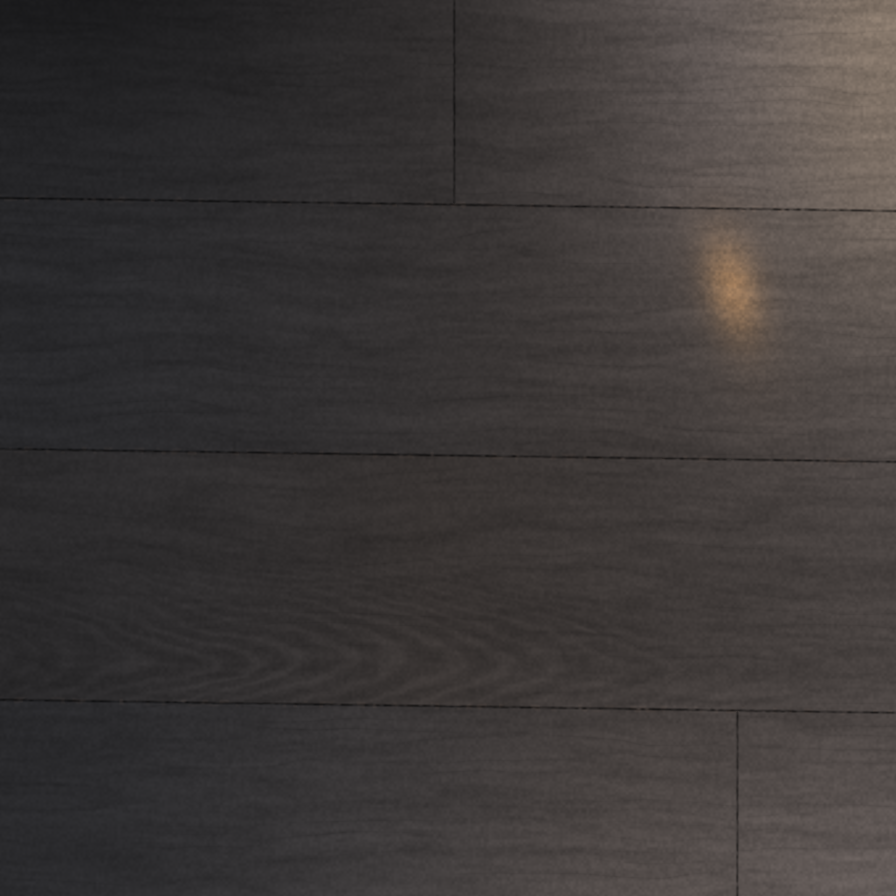
Give the GLSL for this texture, as a WebGL 2 fragment shader.

```glsl
#version 300 es
precision highp float;
// Dark stained oak floorboards under soft light from the right, with a small warm glint.
uniform vec2 u_resolution;
out vec4 fragColor;

const float ROW_HEIGHT = 0.28;
const float ROW_ORIGIN = 0.219;
const float ROW_TILT = 0.0145;
const float BOARD_LENGTH = 1.9;
const float JOINT_START = 0.823;
const float JOINT_STEP = 0.528;
const float SEAM_HALF_WIDTH = 0.0012;
const vec3 COOL_TINT = vec3(0.99, 0.99, 1.05);
const vec3 WARM_TINT = vec3(1.07, 0.98, 0.95);
const vec3 CORNER_TINT = vec3(1.03, 1.0, 0.92);
const vec3 GLINT_COLOR = vec3(0.26, 0.165, 0.065);

float hash(vec2 p) {
    vec3 q = fract(p.xyx * vec3(0.1031, 0.103, 0.0973));
    q += dot(q, q.yzx + 33.33);
    return fract((q.x + q.y) * q.z);
}

float noise(vec2 p) {
    vec2 cell = floor(p), f = fract(p);
    f = f * f * (3.0 - 2.0 * f);
    float low = mix(hash(cell), hash(cell + vec2(1, 0)), f.x);
    float high = mix(hash(cell + vec2(0, 1)), hash(cell + vec2(1, 1)), f.x);
    return mix(low, high, f.y);
}

float fbm(vec2 p) {
    float sum = 0.0, gain = 0.5;
    for (int i = 0; i < 4; i++) {
        sum += gain * noise(p);
        p = p * 2.03 + 17.1;
        gain *= 0.5;
    }
    return sum;
}

float gauss(vec2 p, vec2 size) {
    p /= size;
    return exp(-dot(p, p));
}

float line(float dist, float halfWidth, float blur) {
    return 1.0 - smoothstep(halfWidth - blur, halfWidth + blur, abs(dist));
}

// Horizontal fibres with thin wavy dark veins
float fibres(vec2 p, float seed) {
    p.y += 0.035 * (fbm(vec2(p.x * 5.0, p.y * 10.0) + seed) - 0.5);
    float broad = fbm(vec2(p.x * 4.0, p.y * 50.0) + seed) - 0.47;
    float fine = noise(vec2(p.x * 22.0, p.y * 200.0) + seed) - 0.5;
    float vein = 1.0 - abs(2.0 * noise(vec2(p.x * 6.0, p.y * 75.0) + seed + 9.0) - 1.0);
    return 0.15 * broad + 0.09 * fine - 0.07 * (vein * vein * vein - 0.25);
}

// Nested arches of growth rings that point to the right
float arches(vec2 p, float center, float seed) {
    float dy = p.y - center;
    float warp = 2.2 * fbm(p * vec2(8.0, 20.0) + seed);
    float phase = 17.0 * p.x + 32.0 * sqrt(dy * dy + 0.00008) + 330.0 * dy * dy + warp;
    float ring = 0.5 + 0.5 * cos(6.2832 * phase);
    float fade = gauss(vec2(p.x - 0.36, dy), vec2(0.42, 0.085));
    return (ring * ring - 0.375) * fade;
}

// Brightness of the floor before grain
float lighting(vec2 p) {
    float light = 0.162 + 0.082 * p.x;
    light += 0.27 * smoothstep(0.46, 1.12, p.x) * smoothstep(0.36, 1.03, p.y);
    light += 0.125 * smoothstep(0.34, -0.05, p.y) * smoothstep(0.05, 1.0, p.x);
    light += 0.02 * gauss(p - vec2(1.0, 0.5), vec2(0.25, 0.3));
    return light - 0.068 * gauss(p - vec2(0.13, 1.08), vec2(0.36, 0.25));
}

// Elongated reflection with a wide faint halo
float glint(vec2 p, vec2 center, float angle) {
    p -= center;
    float c = cos(angle), s = sin(angle);
    p = vec2(c * p.x + s * p.y, c * p.y - s * p.x);
    return gauss(p, vec2(0.027, 0.053)) + 0.14 * gauss(p, vec2(0.05, 0.12));
}

void main() {
    vec2 uv = gl_FragCoord.xy / u_resolution;
    float blur = 0.0012 + 0.4 / u_resolution.y;

    // Staggered boards
    float v = (uv.y + ROW_TILT * uv.x - ROW_ORIGIN) / ROW_HEIGHT;
    float row = floor(v);
    float seamDist = (v - floor(v + 0.5)) * ROW_HEIGHT;
    float along = uv.x - JOINT_START - JOINT_STEP * (row + 1.0);
    float board = floor(along / BOARD_LENGTH);
    float jointDist = along - BOARD_LENGTH * floor(along / BOARD_LENGTH + 0.5);
    float seed = 40.0 * hash(vec2(row, board) + 11.0);

    // Grain, strongest arches on the middle lower board
    vec2 wood = vec2(uv.x, (v - row) * ROW_HEIGHT);
    bool arched = row == 0.0;
    float grain = fibres(wood, seed);
    grain += (arched ? 0.15 : 0.02) * arches(wood, arched ? 0.048 : 0.14, seed);
    float speckle = noise(uv * 340.0) + noise(uv * 210.0 + 7.0) - 1.0;
    grain += 0.085 * speckle;

    // Light and tint
    float warmth = smoothstep(0.0, 0.75, uv.x) + (arched ? 0.3 : 0.0);
    vec3 tint = mix(COOL_TINT, WARM_TINT, clamp(warmth, 0.0, 1.0));
    tint *= mix(vec3(1.0), CORNER_TINT, smoothstep(0.75, 1.0, uv.x) * smoothstep(0.4, 1.0, uv.y));
    float tone = 0.98 + 0.04 * hash(vec2(row, board) + 3.0);
    vec3 color = lighting(uv) * tone * tint * (1.0 + grain);
    color += GLINT_COLOR * glint(uv, vec2(0.818, 0.678), 0.26) * (1.0 + 0.2 * speckle);

    // Soft, unevenly worn seams with a faint brown edge
    float wear = 0.22 + 0.45 * noise(uv * 230.0);
    float seam = max(line(seamDist, SEAM_HALF_WIDTH, blur), 0.85 * line(jointDist, SEAM_HALF_WIDTH, blur));
    float edge = line(seamDist, 0.003, 0.003) * smoothstep(0.55, 0.9, noise(uv * 170.0));
    color += vec3(0.04, 0.028, 0.02) * edge;
    color *= 1.0 - wear * seam;
    fragColor = vec4(color, 1.0);
}
```
